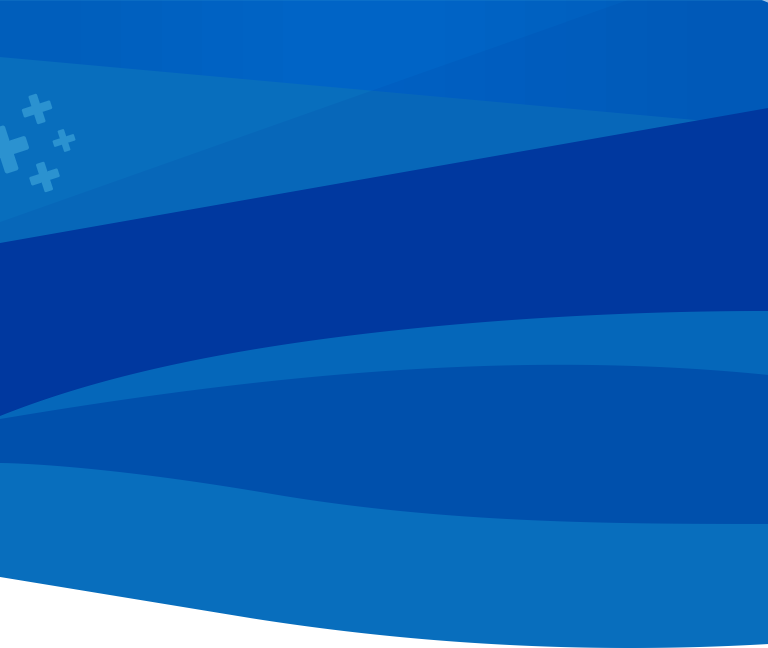
A Shadertoy shader for this background:

```glsl
const vec3 SKY_SIDE = vec3(0.000, 0.367, 0.733);
const vec3 SKY_CENTER = vec3(0.000, 0.394, 0.778);
const vec3 TEAL = vec3(0.031, 0.431, 0.741);
const vec3 NAVY = vec3(0.000, 0.220, 0.622);
const vec3 BAND_BLUE = vec3(0.020, 0.404, 0.729);
const vec3 MID_BLUE = vec3(0.000, 0.314, 0.675);
const vec3 PLUS_BLUE = vec3(0.169, 0.573, 0.816);
const vec3 WHITE = vec3(1.0);

const float SKY_STEPS = 19.0;    // faint vertical bands in the sky
const float SHADE = 0.12;        // strength of the diagonal shadow
const float PLUS_TILT = 0.314;   // radians
const float PLUS_WIDTH = 0.30;   // arm half width relative to its length
const float PLUS_ROUND = 0.10;   // corner radius relative to arm length
const float WAVE_JOIN = 0.358;   // where the lower wave changes curvature
const float FOOT_JOIN = 0.3255;  // where the white edge starts to bend
const float FOOT_LOW = 0.8203;   // lowest point of the white edge

// Plus signs: centre and arm length, in canvas heights
const vec3 PLUSES[4] = vec3[4](
    vec3(0.0571, 0.8318, 0.0230),
    vec3(0.0988, 0.7832, 0.0173),
    vec3(0.0687, 0.7269, 0.0230),
    vec3(0.0077, 0.7693, 0.0363));

// Antialiased coverage of a signed distance in canvas heights
float coverage(float dist) {
    return clamp(0.5 - dist * iResolution.y, 0.0, 1.0);
}

float roundedBox(vec2 p, vec2 halfSize, float radius) {
    vec2 q = abs(p) - halfSize + radius;
    return length(max(q, 0.0)) + min(max(q.x, q.y), 0.0) - radius;
}

float plusSign(vec2 p, float arm) {
    float c = cos(PLUS_TILT), s = sin(PLUS_TILT);
    p = vec2(c * p.x + s * p.y, c * p.y - s * p.x);
    vec2 size = arm * vec2(1.0, PLUS_WIDTH);
    float radius = arm * PLUS_ROUND;
    return min(roundedBox(p, size, radius), roundedBox(p, size.yx, radius));
}

// Upper edges of the curved layers
float bandEdge(float x) {
    float d = 1.0 - x;
    return 0.5201 - 0.1248 * d * d - 0.0373 * pow(d, 6.0);
}

float middleEdge(float x) {
    return 0.3534 + x * (0.1992 - x * (0.0743 + 0.0569 * x));
}

float waveEdge(float x) {
    if (x < WAVE_JOIN) return 0.2855 - 0.0486 * pow(x / WAVE_JOIN, 1.5);
    return 0.1914 + 0.0455 * pow((1.0 - x) / (1.0 - WAVE_JOIN), 2.8);
}

float footEdge(float x) {
    if (x < FOOT_JOIN) return 0.1096 - 0.1944 * x;
    float d = (x - FOOT_LOW) / (FOOT_LOW - FOOT_JOIN);
    return 0.0463 * d * d;
}

void mainImage(out vec4 fragColor, in vec2 fragCoord) {
    vec2 uv = fragCoord / iResolution.xy;
    vec2 p = fragCoord / iResolution.y;
    float x = uv.x, y = uv.y;

    // Stepped sky and upper wedge
    float stepX = (floor(x * SKY_STEPS) + 0.5) / SKY_STEPS;
    vec3 color = mix(SKY_CENTER, SKY_SIDE, smoothstep(0.0, 0.5, abs(stepX - 0.48)));
    color = mix(color, TEAL, coverage(y - 0.9120 + 0.1074 * x));

    // Diagonal shadow
    color = mix(color, NAVY, SHADE * coverage(y - 0.6574 - 0.4190 * x));

    // Scattered plus signs
    for (int i = 0; i < PLUSES.length(); i++) {
        float dist = plusSign(p - PLUSES[i].xy, PLUSES[i].z);
        color = mix(color, PLUS_BLUE, coverage(dist));
    }

    // Overlapping layers, back to front
    color = mix(color, NAVY, coverage(y - 0.6250 - 0.2083 * x));
    color = mix(color, BAND_BLUE, coverage(y - bandEdge(x)));
    color = mix(color, MID_BLUE, coverage(y - middleEdge(x)));
    color = mix(color, TEAL, coverage(y - waveEdge(x)));
    color = mix(color, WHITE, coverage(y - footEdge(x)));

    // Thin top rim and clipped corner
    color = mix(color, PLUS_BLUE, 0.3 * coverage(0.9988 - y));
    color = mix(color, WHITE, 0.6 * coverage(1.0035 - y + 0.5 * (1.0 - x) - 0.0075));

    fragColor = vec4(color, 1.0);
}
```
